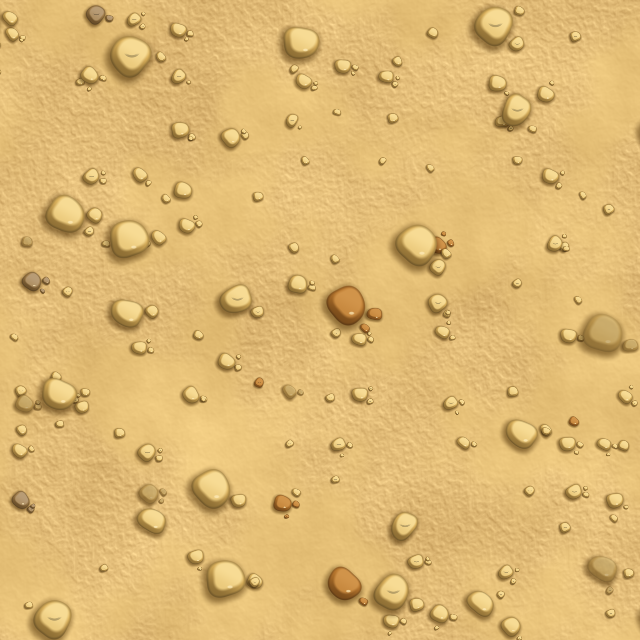
A Shadertoy shader for this texture:

```glsl
const vec3 SAND = vec3(0.895, 0.747, 0.47);
const vec3 PALE_STONE = vec3(0.97, 0.86, 0.58);
const vec3 RUST_STONE = vec3(0.82, 0.58, 0.29);
const vec3 GREY_STONE = vec3(0.72, 0.61, 0.46);
const vec2 LIGHT = vec2(0.5, 0.866);

vec3 hash32(vec2 p) {
    vec3 q = fract(p.xyx * vec3(0.1031, 0.1030, 0.0973));
    q += dot(q, q.yxz + 33.33);
    return fract((q.xxy + q.yzz) * q.zyx);
}

float cornerSlope(vec2 cell, vec2 offset) {
    float angle = 6.2832 * hash32(cell).x;
    return dot(vec2(cos(angle), sin(angle)), offset);
}

float gradientNoise(vec2 p) {
    vec2 i = floor(p), f = p - i;
    vec2 u = f * f * f * (f * (f * 6.0 - 15.0) + 10.0);
    vec2 e = vec2(1.0, 0.0);
    float low = mix(cornerSlope(i, f), cornerSlope(i + e, f - e), u.x);
    float high = mix(cornerSlope(i + e.yx, f - e.yx), cornerSlope(i + 1.0, f - 1.0), u.x);
    return mix(low, high, u.y);
}

float fbm(vec2 p) {
    float sum = 0.0, amplitude = 1.0;
    for (int i = 0; i < 4; i++) {
        sum += amplitude * gradientNoise(p);
        p = mat2(1.6, 1.2, -1.2, 1.6) * p + 5.3;
        amplitude *= 0.5;
    }
    return sum;
}

// Height of the crumbly grains
float grainHeight(vec2 p) {
    float coarse = smoothstep(-0.15, 0.35, gradientNoise(p * 95.0));
    float fine = smoothstep(-0.15, 0.35, gradientNoise(p * 170.0 + 3.0));
    return coarse + 0.5 * fine;
}

vec3 sandColor(vec2 p) {
    float rough = smoothstep(-0.3, 0.2, fbm(p * 4.0 + 7.0));
    float relief = grainHeight(p) - grainHeight(p + LIGHT * 0.0028);
    float tone = 0.06 * fbm(p * 5.0 + 31.0) + 0.022 * fbm(p * 24.0);
    tone += 0.065 * relief * mix(0.22, 1.0, rough) - 0.025 * (rough - 0.5);
    return SAND + tone * vec3(1.0, 1.08, 1.0) + vec3(0.0, 0.0, 0.02) * (rough - 0.5);
}

// Rounded, slightly uneven outline; q is in units of the stone radius
float stoneDistance(vec2 q, vec3 rnd) {
    float tilt = (rnd.x - 0.5) * 2.2;
    q = mat2(cos(tilt), sin(tilt), -sin(tilt), cos(tilt)) * q;
    q.y /= mix(0.74, 0.96, rnd.y);
    float wobble = 0.05 * sin(3.0 * atan(q.y, q.x) + 6.2832 * rnd.y);
    vec2 a = pow(abs(q) + 0.0001, vec2(2.5));
    return pow(a.x + a.y, 0.4) - 1.0 + wobble;
}

vec3 drawStone(vec3 ground, vec2 p, float radius, vec3 rnd) {
    vec2 q = p / radius;
    if (dot(q, q) > 3.5) return ground;
    float d = stoneDistance(q, rnd);
    float edge = 0.8 / (iResolution.y * radius);

    // Soft contact shadow
    float shadow = 1.0 - smoothstep(-0.15, 0.42, stoneDistance(q + vec2(0.10, 0.15), rnd));
    ground *= mix(vec3(1.0), vec3(0.64, 0.59, 0.48), shadow);

    // Dark flank and bright upper face
    vec3 top = rnd.z < 0.08 ? RUST_STONE : rnd.z < 0.13 ? GREY_STONE : PALE_STONE;
    float lit = dot(q, LIGHT);
    vec3 flank = top * mix(vec3(0.58, 0.51, 0.36), vec3(0.89, 0.81, 0.62), smoothstep(-0.9, 0.6, lit));
    vec3 face = top * mix(vec3(0.95, 0.92, 0.84), vec3(1.0), smoothstep(-0.5, 0.5, lit));
    float cap = 1.0 - smoothstep(-0.38, -0.14, stoneDistance(q - vec2(0.12, 0.16), rnd));
    vec3 stone = mix(flank, face, cap);
    stone *= 1.0 - 0.22 * smoothstep(-0.16, 0.0, d);

    // Chipped crease on some, a small glint on the others
    float arc = abs(length(q - vec2(0.08, 0.40)) - 0.42);
    float crease = (1.0 - smoothstep(0.03, 0.09, arc)) * (1.0 - smoothstep(0.0, 0.16, q.y));
    float glint = 1.0 - smoothstep(0.05, 0.13, length((q - vec2(0.26, -0.42)) * vec2(0.7, 1.2)));
    if (rnd.x < 0.35) stone *= 1.0 - 0.25 * crease;
    else stone = mix(stone, vec3(1.0, 0.93, 0.74), 0.7 * glint);

    // A few are half buried
    float opacity = rnd.z > 0.93 ? 0.55 : 1.0;
    return mix(ground, stone, opacity * (1.0 - smoothstep(-edge, edge, d)));
}

// Jittered grid of stones, each with up to two little companions
vec3 scatterStones(vec3 color, vec2 p, float cells, float chance, float radius, float company) {
    for (int k = 0; k < 9; k++) {
        vec2 cell = floor(p * cells) + vec2(k % 3 - 1, k / 3 - 1);
        vec3 place = hash32(cell + cells * 3.7);
        if (place.z > chance) continue;
        vec3 rnd = hash32(cell + cells * 9.1 + 40.0);
        vec2 offset = p - (cell + 0.2 + 0.6 * place.xy) / cells;
        float size = radius * mix(0.8, 1.12, rnd.y);
        for (int c = 0; c < 2; c++) {
            vec3 extra = hash32(cell + cells * 5.3 + float(c) * 17.0 + 80.0);
            if (extra.x > company) continue;
            float angle = mix(-0.9, 0.2, extra.y) + float(c) * mix(-1.2, 1.4, extra.z);
            vec2 side = vec2(cos(angle), sin(angle)) * size * 1.55;
            color = drawStone(color, offset - side, size * (0.4 - 0.14 * float(c)), vec3(extra.yz, rnd.z));
        }
        color = drawStone(color, offset, size, rnd);
    }
    return color;
}

void mainImage(out vec4 fragColor, in vec2 fragCoord) {
    vec2 uv = fragCoord / iResolution.y;
    vec3 color = sandColor(uv);
    color = scatterStones(color, uv, 14.0, 0.20, 0.0075, 0.0);
    color = scatterStones(color, uv, 12.0, 0.36, 0.0132, 0.8);
    color = scatterStones(color, uv, 7.0, 0.45, 0.0275, 0.55);
    fragColor = vec4(clamp(color, 0.0, 1.0), 1.0);
}
```
